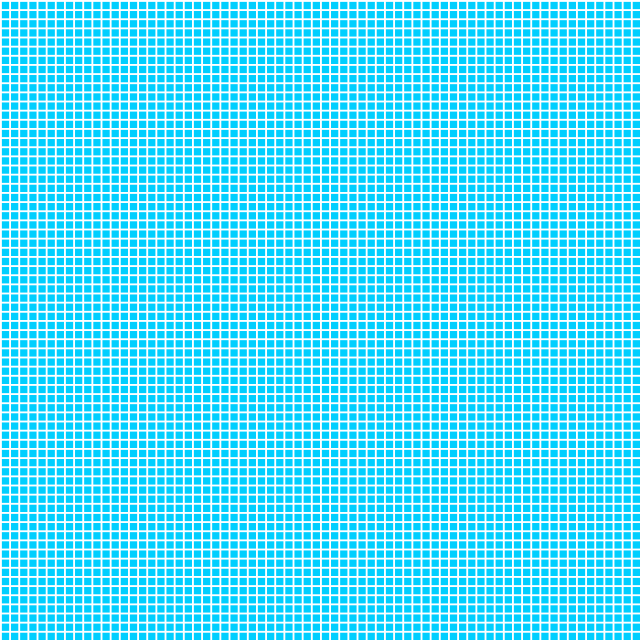
Reproduce this pattern procedurally as a Shadertoy shader.

```glsl
const float REPEATS = 70.0;      // cells across and down
const float LINE_WIDTH = 0.205;  // share of one cell
const vec3 CELL_COLOR = vec3(0.0, 0.81, 1.0);
const vec3 LINE_COLOR = vec3(1.0);

// Coverage of the vertical (x) and horizontal (y) grid lines
vec2 lineCoverage(vec2 cell, vec2 pixel) {
    // Distance to the nearest line centre, wrapping at cell borders
    vec2 dist = abs(fract(cell - 0.5 * LINE_WIDTH + 0.5) - 0.5);
    vec2 halfWidth = vec2(0.5 * LINE_WIDTH);

    // Overlap of the pixel footprint with the line
    vec2 overlap = min(dist + 0.5 * pixel, halfWidth)
                 - max(dist - 0.5 * pixel, -halfWidth);
    return clamp(overlap / pixel, 0.0, 1.0);
}

void mainImage(out vec4 fragColor, in vec2 fragCoord) {
    vec2 uv = fragCoord / iResolution.xy;
    uv.y = 1.0 - uv.y;  // lines start at the upper left of each cell

    vec2 pixel = REPEATS / iResolution.xy;
    vec2 lines = lineCoverage(uv * REPEATS, pixel);

    // Union of both line directions
    float grid = 1.0 - (1.0 - lines.x) * (1.0 - lines.y);
    fragColor = vec4(mix(CELL_COLOR, LINE_COLOR, grid), 1.0);
}
```
